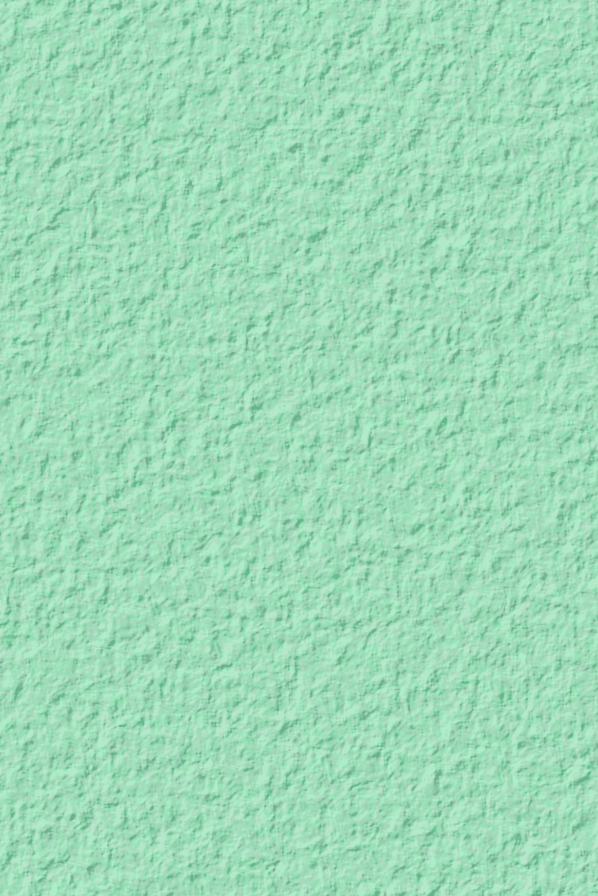
Write a Shadertoy shader that draws this texture.

```glsl
float hash(vec2 cell) {
    return fract(sin(dot(cell, vec2(127.1, 311.7))) * 43758.5453);
}

float valueNoise(vec2 p) {
    vec2 cell = floor(p);
    vec2 f = fract(p);
    f = f * f * f * (f * (f * 6.0 - 15.0) + 10.0);
    float bottom = mix(hash(cell), hash(cell + vec2(1.0, 0.0)), f.x);
    float top = mix(hash(cell + vec2(0.0, 1.0)), hash(cell + 1.0), f.x);
    return mix(bottom, top, f.y);
}

// Pulp height: rotated octaves plus faint upright fibres
float paperHeight(vec2 p) {
    p += 0.005 * vec2(valueNoise(p * 45.0), valueNoise(p * 45.0 + 19.0));
    float height = 0.2 * valueNoise(p * vec2(160.0, 40.0) + 7.0);
    float amplitude = 0.6;
    vec2 q = mat2(0.92, 0.39, -0.39, 0.92) * p * 66.0;
    for (int i = 0; i < 4; i++) {
        height += amplitude * valueNoise(q);
        q = mat2(0.8, 0.6, -0.6, 0.8) * q * 1.75 + 13.7;
        amplitude *= 0.6;
    }
    return height;
}

void mainImage(out vec4 fragColor, in vec2 fragCoord) {
    vec2 p = fragCoord / iResolution.y;

    // Raking light from the upper left
    vec2 lightStep = 0.0012 * normalize(vec2(-0.72, 0.69));
    float slope = paperHeight(p - lightStep) - paperHeight(p + lightStep);
    float relief = slope * 11.5;
    relief -= 0.08 * (relief * relief - 1.0);

    // Crease, body and lit ridge tones
    vec3 crease = vec3(0.41, 0.70, 0.55);
    vec3 body = vec3(0.62, 0.863, 0.723);
    vec3 ridge = vec3(0.70, 0.915, 0.79);
    vec3 color = mix(crease, body, smoothstep(-3.2, 0.2, relief));
    color = mix(color, ridge, smoothstep(-0.1, 1.6, relief));

    // Slight drift between mint and paler green
    float tint = valueNoise(p * 190.0 + 41.0) - 0.5;
    color += tint * vec3(0.05, -0.04, 0.015);

    fragColor = vec4(color, 1.0);
}
```
